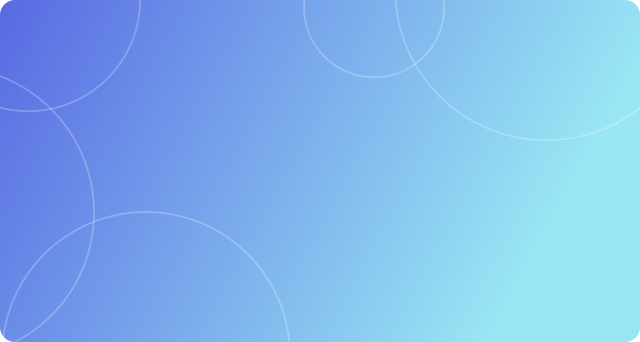
A WebGL 1 fragment shader for this background:

```glsl
precision highp float;
// A rounded card with a diagonal indigo-to-aqua gradient and five thin,
// translucent circle outlines that run off its edges. All shapes are distance
// functions in units of the canvas height, with the origin at the lower left.

uniform vec2 u_resolution;

#define INDIGO vec3(0.345, 0.415, 0.890)
#define AQUA vec3(0.596, 0.900, 0.955)
#define PAPER vec3(1.0)
#define GRADIENT_DIRECTION vec2(0.880, -0.474)
#define GRADIENT_LENGTH 1.725
#define RING_WIDTH 0.0049
#define RING_OPACITY 0.25
#define CORNER_RADIUS 0.044

// Signed distance to a box with rounded corners, centred on zero.
float roundedBox(vec2 p, vec2 halfSize, float radius) {
    vec2 q = abs(p) - halfSize + radius;
    return length(max(q, 0.0)) + min(max(q.x, q.y), 0.0) - radius;
}

// Pixel coverage of a shape from its signed distance.
float coverage(float signedDistance, float pixel) {
    return clamp(0.5 - signedDistance / pixel, 0.0, 1.0);
}

// Lays a translucent white circle outline over a colour.
vec3 addRing(vec3 base, vec2 p, vec2 center, float radius, float pixel) {
    float edge = abs(length(p - center) - radius) - 0.5 * RING_WIDTH;
    return mix(base, vec3(1.0), RING_OPACITY * coverage(edge, pixel));
}

void main() {
    float pixel = 1.0 / u_resolution.y;
    vec2 p = gl_FragCoord.xy * pixel;
    vec2 halfSize = 0.5 * u_resolution * pixel;

    // Gradient from the upper left corner, flat beyond its end
    float along = dot(p - vec2(0.0, 1.0), GRADIENT_DIRECTION) / GRADIENT_LENGTH;
    vec3 color = mix(INDIGO, AQUA, clamp(along, 0.0, 1.0));

    // Outlines: upper left, left, bottom, top, upper right
    color = addRing(color, p, vec2(0.083, 1.002), 0.327, pixel);
    color = addRing(color, p, vec2(-0.151, 0.379), 0.426, pixel);
    color = addRing(color, p, vec2(0.427, -0.041), 0.421, pixel);
    color = addRing(color, p, vec2(1.094, 0.979), 0.205, pixel);
    color = addRing(color, p, vec2(1.598, 1.033), 0.443, pixel);

    // Rounded corners
    float card = roundedBox(p - halfSize, halfSize, CORNER_RADIUS);
    color = mix(PAPER, color, coverage(card, pixel));

    gl_FragColor = vec4(color, 1.0);
}
```
